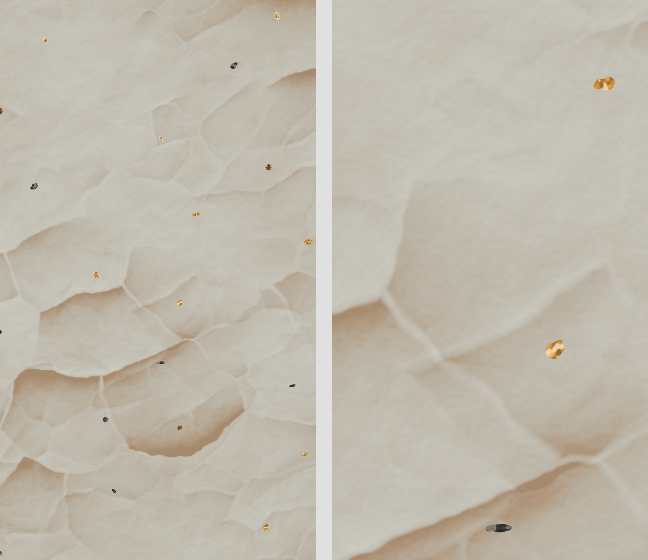
Left: the whole. Right: its middle third, enlarged.
This texture is drawn by a Shadertoy shader. Its source:

```glsl
// Crumpled cream paper with soft tan folds, fine tooth and scattered mineral flecks.

const vec3 UMBER = vec3(0.65, 0.54, 0.43);
const vec3 TAN   = vec3(0.69, 0.60, 0.50);
const vec3 SAND  = vec3(0.72, 0.68, 0.61);
const vec3 CREAM = vec3(0.75, 0.73, 0.68);
const vec3 PALE  = vec3(0.78, 0.77, 0.73);
const vec3 CREST = vec3(0.83, 0.82, 0.78);
const vec3 GOLD  = vec3(0.74, 0.52, 0.20);
const vec3 BROWN = vec3(0.42, 0.27, 0.14);
const vec3 SLATE = vec3(0.20, 0.20, 0.21);
const vec2 LIGHT = vec2(-0.35, 0.94);
const int FLECKS = 20;

vec2 hash22(vec2 p) {
    vec3 q = fract(p.xyx * vec3(0.1031, 0.1030, 0.0973));
    q += dot(q, q.yzx + 33.33);
    return fract((q.xx + q.yz) * q.zy);
}

float hash21(vec2 p) { return hash22(p).x; }

mat2 rotation(float angle) {
    float c = cos(angle), s = sin(angle);
    return mat2(c, -s, s, c);
}

float noise(vec2 p) {
    vec2 i = floor(p), f = fract(p);
    f = f * f * (3.0 - 2.0 * f);
    float low = mix(hash21(i), hash21(i + vec2(1, 0)), f.x);
    float high = mix(hash21(i + vec2(0, 1)), hash21(i + vec2(1, 1)), f.x);
    return mix(low, high, f.y);
}

float fbm(vec2 p) {
    float sum = 0.0, amp = 0.5;
    for (int i = 0; i < 5; i++) {
        sum += amp * noise(p);
        p = rotation(0.6) * p * 2.03 + 17.0;
        amp *= 0.5;
    }
    return sum;
}

// Folds along cell borders: x is the shaded side, y the lit side.
vec2 folds(vec2 p, vec2 light, float reach, float soft) {
    vec2 cell = floor(p), f = fract(p), home = cell, a = vec2(8.0);
    for (int j = -1; j <= 1; j++)
    for (int i = -1; i <= 1; i++) {
        vec2 o = vec2(i, j);
        vec2 site = o + hash22(cell + o) - f;
        if (dot(site, site) < dot(a, a)) { a = site; home = cell + o; }
    }
    vec2 tone = vec2(0.0);
    float border = 1.0;
    for (int j = -2; j <= 2; j++)
    for (int i = -2; i <= 2; i++) {
        vec2 o = vec2(i, j);
        vec2 b = o + hash22(cell + o) - f;
        vec2 gap = b - a;
        if (dot(gap, gap) < 0.0001) continue;
        vec2 n = normalize(gap);
        float d = max(dot(0.5 * (a + b), n), 0.0);
        float bend = 2.0 * hash21(home + cell + o + 7.0) - 1.0;
        float facing = dot(n, light) * bend;
        tone.x += max(facing, 0.0) * exp(-d / reach);
        tone.y += max(-facing, 0.0) * exp(-d / (reach * 0.4));
        border = min(border, d);
    }
    return tone * smoothstep(0.0, soft, border);
}

// One layer of folds, turned, stretched and faded out in places.
vec2 foldLayer(vec2 p, vec2 freq, float angle, float reach, float soft, float seed) {
    mat2 turn = rotation(angle);
    float patchy = smoothstep(0.28, 0.62, noise(p * freq * 0.6 + seed * 3.0));
    return folds(turn * p * freq + seed, turn * LIGHT, reach, soft) * patchy;
}

float band(float t, float a, float b) { return clamp((t - a) / (b - a), 0.0, 1.0); }

vec3 paperColour(float t) {
    vec3 c = mix(UMBER, TAN, band(t, 0.02, 0.2));
    c = mix(c, SAND, band(t, 0.2, 0.42));
    c = mix(c, CREAM, band(t, 0.42, 0.65));
    c = mix(c, PALE, band(t, 0.65, 0.85));
    return mix(c, CREST, band(t, 0.85, 1.1));
}

float paperTone(vec2 p) {
    vec2 wander = vec2(fbm(p * 4.0 + 3.0), fbm(p * 4.0 + 41.0)) - 0.5;
    vec2 q = p + 0.13 * wander;
    vec2 large  = foldLayer(q, vec2(2.7, 4.1), 0.25, 0.21, 0.03, 23.0);
    vec2 medium = foldLayer(q, vec2(5.5, 8.5), 0.5, 0.18, 0.05, 61.0);
    vec2 small  = foldLayer(q, vec2(13.0, 17.0), -0.4, 0.18, 0.1, 97.0);
    float broad = fbm(p * 2.2 + 11.0) - 0.48;
    float relief = fbm(q * 9.0) - fbm(q * 9.0 + LIGHT * 0.14);
    float tooth = noise(p * 190.0) - noise(p * 190.0 + LIGHT * 0.8);
    float shade = 0.85 * large.x + 0.36 * medium.x + 0.14 * small.x;
    float lit = 0.26 * large.y + 0.30 * medium.y + 0.16 * small.y;
    return 0.75 + 0.38 * broad + 0.6 * relief + 0.07 * tooth - shade + lit;
}

// Lays one irregular mineral chip over the paper.
vec3 addFleck(vec3 base, vec2 p, vec2 centre, float seed, float soft) {
    vec2 look = hash22(vec2(seed, 5.0)), form = hash22(vec2(seed, 9.0));
    vec2 q = rotation(3.14 * form.x) * (p - centre);
    float squash = mix(1.15, 2.7, form.y * form.y);
    float size = mix(0.009, 0.013, look.y);
    float d = length(q * vec2(1.0, squash)) - size * (0.75 + 0.45 * noise(q * 160.0 + seed));
    vec3 chip = mix(SLATE, BROWN, step(0.3, look.x));
    chip = mix(chip, GOLD, step(0.6, look.x));
    chip *= 0.7 + 0.6 * noise(q * 260.0 + seed * 3.0);
    float glint = smoothstep(0.55, 0.8, noise(q * 200.0 + seed * 7.0));
    chip = mix(chip, vec3(0.95, 0.90, 0.80), glint * mix(0.3, 0.85, look.x));
    float rim = smoothstep(-0.004, -0.001, d) * step(0.55, form.x);
    chip = mix(chip, vec3(0.93, 0.91, 0.87), 0.75 * rim);
    return mix(base, chip, smoothstep(soft, -soft, d));
}

void mainImage(out vec4 fragColor, in vec2 fragCoord) {
    vec2 p = fragCoord / iResolution.x;
    float height = iResolution.y / iResolution.x;
    vec3 colour = paperColour(paperTone(p));
    for (int i = 0; i < FLECKS; i++) {
        float k = float(i);
        vec2 jitter = hash22(vec2(k, 31.0));
        vec2 centre = vec2(fract(0.618 * k + 0.25 * jitter.x), (k + jitter.y) / float(FLECKS) * height);
        colour = addFleck(colour, p, centre, k + 1.0, 0.8 / iResolution.x);
    }
    fragColor = vec4(colour, 1.0);
}
```
